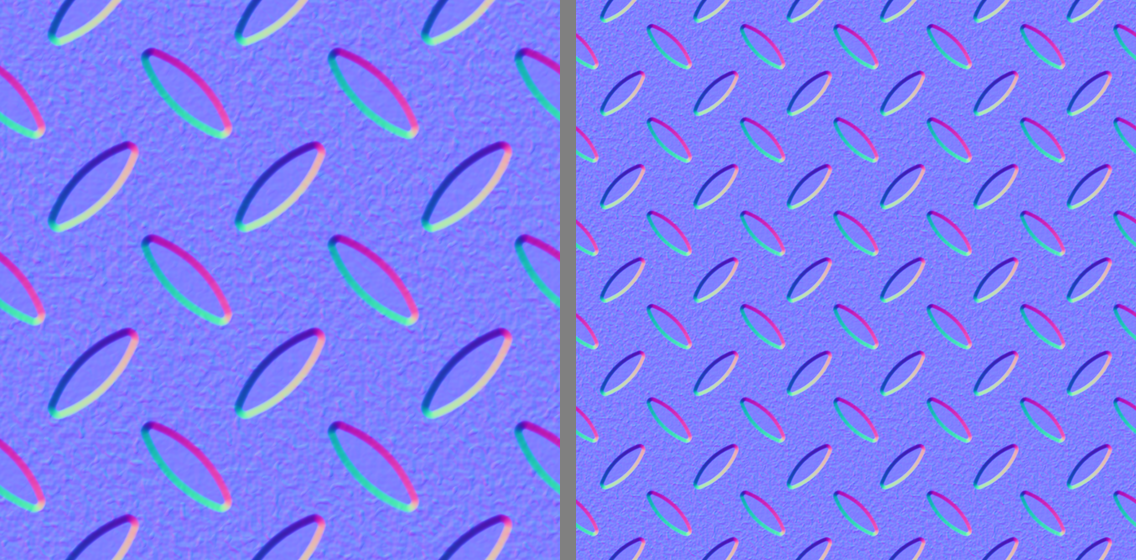
Left, the tile; right, the same tile 2 across and 2 down.
This texture map is drawn by a WebGL 2 fragment shader. Its source:

```glsl
#version 300 es
precision highp float;
// Tileable normal map of steel tread plate: crossed raised lozenges on grainy metal.

uniform vec2 u_resolution;
out vec4 fragColor;

const float REPEATS = 3.0;        // pattern cells across and down
const float HALF_LENGTH = 0.262;  // core lens of a lozenge, in cells
const float HALF_WIDTH = 0.056;
const float ROUNDING = 0.010;     // blunts the tips of the flat top
const float BEVEL_WIDTH = 0.056;
const float BEVEL_HEIGHT = 0.074;
const float TOP_GRAIN = 0.35;     // grain left on the worn tops

// Random unit vector for a lattice point
vec2 randomGradient(vec2 cell, float seed) {
    vec3 h = fract(vec3(cell.xyx + seed) * vec3(0.1031, 0.1030, 0.0973));
    h += dot(h, h.yzx + 33.33);
    float angle = 6.28318 * fract((h.x + h.y) * h.z);
    return vec2(cos(angle), sin(angle));
}

float cornerValue(vec2 cell, vec2 corner, vec2 f, float period, float seed) {
    return dot(randomGradient(mod(cell + corner, period), seed), f - corner);
}

// Gradient noise that wraps after one canvas
float wrappedNoise(vec2 uv, float period, float seed) {
    vec2 p = uv * period;
    vec2 cell = floor(p);
    vec2 f = p - cell;
    vec2 s = f * f * f * (f * (f * 6.0 - 15.0) + 10.0);
    float low = mix(cornerValue(cell, vec2(0, 0), f, period, seed),
                    cornerValue(cell, vec2(1, 0), f, period, seed), s.x);
    float high = mix(cornerValue(cell, vec2(0, 1), f, period, seed),
                     cornerValue(cell, vec2(1, 1), f, period, seed), s.x);
    return mix(low, high, s.y);
}

// Signed distance to a lens lying along x
float lensDistance(vec2 p, float halfLength, float halfWidth) {
    float offset = 0.5 * (halfLength * halfLength - halfWidth * halfWidth) / halfWidth;
    p = abs(p);
    bool nearTip = halfLength * p.y < offset * (p.x - halfLength);
    return nearTip ? length(p - vec2(halfLength, 0.0))
                   : length(p + vec2(0.0, offset)) - offset - halfWidth;
}

// Repeated lens on a diagonal; lean is 1 for rising, -1 for falling
float diagonalLens(vec2 p, vec2 center, float lean) {
    vec2 q = fract(p - center + 0.5) - 0.5;
    q.x *= lean;
    vec2 along = vec2(q.x + q.y, q.y - q.x) * 0.70711;
    return lensDistance(along, HALF_LENGTH, HALF_WIDTH) - ROUNDING;
}

// Soft S-curve from 0 to 1 with gentle ends
float softRamp(float x) {
    float t = clamp(x, 0.0, 1.0);
    return t * t * t * (t * (t * 6.0 - 15.0) + 10.0);
}

// Fine grain with scattered shallow pits
float grainHeight(vec2 uv) {
    float coarse = wrappedNoise(uv, 50.0, 3.0);
    float fine = wrappedNoise(uv, 108.0, 17.0);
    float pits = smoothstep(0.1, 0.6, wrappedNoise(uv, 72.0, 41.0));
    return 0.0044 * coarse + 0.0026 * fine - 0.0028 * pits;
}

// Surface height in cell units
float plateHeight(vec2 uv) {
    vec2 p = uv * REPEATS;
    float d = min(diagonalLens(p, vec2(0.5, 0.0), 1.0),
                  diagonalLens(p, vec2(0.0, 0.5), -1.0));
    float ground = softRamp(d / BEVEL_WIDTH);
    return BEVEL_HEIGHT * (1.0 - ground) + mix(TOP_GRAIN, 1.0, ground) * grainHeight(uv);
}

// Height slope by central differences
vec2 plateSlope(vec2 uv, float stepSize) {
    vec2 e = vec2(stepSize, 0.0);
    vec2 rise = vec2(plateHeight(uv + e.xy) - plateHeight(uv - e.xy),
                     plateHeight(uv + e.yx) - plateHeight(uv - e.yx));
    return rise / (2.0 * stepSize * REPEATS);
}

void main() {
    vec2 uv = gl_FragCoord.xy / u_resolution;
    vec2 slope = plateSlope(uv, 0.0015);

    // Green grows downward
    vec3 normal = normalize(vec3(-slope.x, slope.y, 1.0));
    fragColor = vec4(normal * 0.5 + 0.5, 1.0);
}
```
